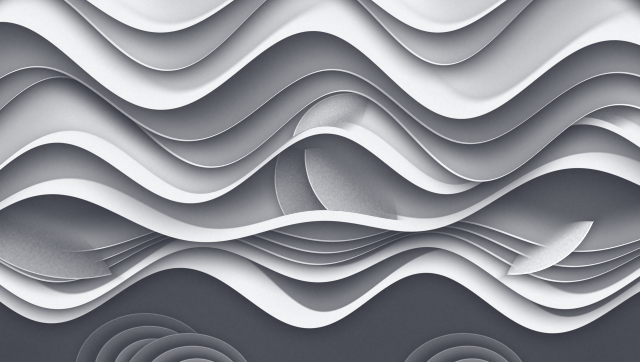
Write a Shadertoy shader that draws this background.

```glsl
float hash(vec2 p) {
    vec3 q = fract(vec3(p.xyx) * 0.1031);
    q += dot(q, q.yzx + 33.33);
    return fract((q.x + q.y) * q.z);
}

float noise(vec2 p) {
    vec2 i = floor(p), f = fract(p);
    f = f * f * (3.0 - 2.0 * f);
    return mix(mix(hash(i), hash(i + vec2(1, 0)), f.x),
               mix(hash(i + vec2(0, 1)), hash(i + vec2(1, 1)), f.x), f.y);
}

float cover(float d) {
    float px = 0.7 / iResolution.y;
    return smoothstep(-px, px, d);
}

// Darkening that ends at a finite distance below an edge
float shade(float under, float d, float reach, float strength) {
    float s = clamp(1.0 + d / reach, 0.0, 1.0);
    return under * (1.0 - strength * s * s);
}

// Height and slope of a wave; swell adds an undulation of twice the length
vec2 wave(float x, float base, float tilt, float amp, float freq, float crest, float swell) {
    float a = freq * (x - crest);
    return vec2(base + tilt * x + amp * cos(a) + swell * cos(0.5 * a),
                tilt - freq * (amp * sin(a) + 0.5 * swell * sin(0.5 * a)));
}

// Sheet above a wavy edge: pale band, body gradient and shadow cast below
float sheet(float under, vec2 p, vec2 edge, float band, float soft, vec2 tones, float depth, float reach) {
    float stretch = inversesqrt(1.0 + edge.y * edge.y);
    float d = (p.y - edge.x) * stretch;
    float lean = edge.y * stretch;
    float width = band * (0.65 - 0.7 * lean);
    float body = mix(tones.x, tones.y, smoothstep(0.0, depth, d - width * 0.6));
    body *= 1.0 - 0.22 * lean;
    body *= 1.0 - 0.22 * exp(-max(d - width, 0.0) / 0.02) * (1.0 - soft);
    float pale = 1.0 - smoothstep(width * (1.0 - soft) - 0.001, width + 0.0015, d);
    body = mix(body, 0.98 - 0.7 * max(d - 0.02, 0.0), pale);
    return mix(shade(under, d, reach, 0.74), body, cover(d));
}

// Curved fold: crisp lit rim on one side, melting away on the other
float fold(float under, vec2 p, vec2 centre, float angle, vec2 size, vec2 tones, float limit) {
    float c = cos(angle), s = sin(angle);
    vec2 q = mat2(c, -s, s, c) * (p - centre);
    float r = dot(size, size) / (2.0 * size.y);
    float d = r - length(vec2(q.x, abs(q.y) + r - size.y));
    float across = q.y / size.y;
    float tone = mix(tones.x, tones.y, smoothstep(-1.0, 0.7, across));
    tone += 0.07 * (noise(p * 270.0) - 0.5);
    tone += 0.25 * (1.0 - smoothstep(0.001, 0.005, d)) * step(q.y, 0.0);
    float fade = (1.0 - smoothstep(-0.1, 0.9, across)) * cover(p.y - limit);
    float shadowed = shade(under, min(d, 0.0), 0.035, 0.35 * fade);
    return mix(shadowed, tone, cover(d) * fade);
}

// Nested round folds rising from the floor
float domes(float under, vec2 p, vec2 centre, float radius, float light) {
    float tone = under;
    for (int i = 0; i < 4; i++) {
        float k = float(i);
        float d = radius - 0.035 * k - length((p - centre) * vec2(0.85, 1.0) - vec2(0.01 * k, 0.0));
        float ring = mix(light + 0.08 * k, 0.1, smoothstep(0.0, 0.04, d));
        ring += 0.14 * (1.0 - smoothstep(0.001, 0.004, d));
        tone = mix(shade(tone, min(d, 0.0), 0.03, 0.3), ring, cover(d));
    }
    return tone;
}

void mainImage(out vec4 fragColor, in vec2 fragCoord) {
    vec2 p = fragCoord / iResolution.y;
    float x = p.x + 0.012 * sin(5.0 * p.x + 1.0);

    // Dark floor with round folds
    float tone = 0.1 + 0.05 * noise(p * 3.0);
    tone = domes(tone, p, vec2(0.40, -0.03), 0.165, 0.2);
    tone = domes(tone, p, vec2(0.52, -0.08), 0.16, 0.3);
    tone = domes(tone, p, vec2(1.28, -0.08), 0.16, 0.26);

    // Lower ribbons
    tone = sheet(tone, p, wave(x, 0.19, -0.02, 0.08, 9.1, 1.187, 0.0), 0.085, 0.08, vec2(0.55, 0.25), 0.09, 0.06);
    tone = sheet(tone, p, wave(x, 0.249, 0.0, -0.066, 9.0, 0.87, 0.037), 0.08, 0.15, vec2(0.68, 0.35), 0.09, 0.065);
    for (int i = 0; i < 3; i++) {
        float k = float(i);
        vec2 edge = wave(x, 0.3 + 0.027 * k, 0.0, -0.056 + 0.01 * k, 9.0, 0.87 + 0.02 * k, 0.024 - 0.005 * k);
        tone = sheet(tone, p, edge, 0.006, 0.2, vec2(0.6, 0.22), 0.11, 0.05);
    }
    tone = fold(tone, p, vec2(0.08, 0.34), -0.4, vec2(0.25, 0.085), vec2(0.6, 0.25), 0.0);
    tone = fold(tone, p, vec2(1.52, 0.315), 0.55, vec2(0.14, 0.045), vec2(0.95, 0.8), 0.0);

    // Central hollow
    vec2 shelf = wave(x, 0.356, 0.05, 0.045, 8.7, 1.59, 0.055);
    tone = sheet(tone, p, shelf, 0.062, 0.08, vec2(0.72, 0.38), 0.13, 0.13);
    tone = fold(tone, p, vec2(0.87, 0.45), -1.0, vec2(0.17, 0.095), vec2(0.55, 0.2), shelf.x + 0.03);
    tone = fold(tone, p, vec2(0.97, 0.475), -0.72, vec2(0.17, 0.085), vec2(0.72, 0.35), shelf.x + 0.03);

    // Middle ribbon and the folds behind it
    vec2 ribbon = wave(x, 0.51, 0.035, 0.09, 8.7, 0.887, 0.0);
    tone = sheet(tone, p, ribbon, 0.046, 0.08, vec2(0.88, 0.62), 0.17, 0.12);
    tone = fold(tone, p, vec2(0.91, 0.66), 3.75, vec2(0.13, 0.065), vec2(0.95, 0.5), ribbon.x + 0.02);
    tone = fold(tone, p, vec2(1.68, 0.7), 3.7, vec2(0.2, 0.09), vec2(0.65, 0.35), ribbon.x + 0.02);
    tone = sheet(tone, p, wave(x, 0.68, -0.05, 0.115, 8.2, 0.95, 0.0), 0.006, 0.2, vec2(0.66, 0.45), 0.09, 0.07);
    tone = sheet(tone, p, wave(x, 0.715, -0.01, 0.10, 7.9, 0.91, 0.0), 0.006, 0.2, vec2(0.6, 0.42), 0.1, 0.07);

    // Bright upper ribbons
    tone = sheet(tone, p, wave(x, 0.825, -0.03, 0.115, 7.47, 0.86, 0.0), 0.11, 0.4, vec2(0.94, 0.72), 0.14, 0.14);
    tone = sheet(tone, p, wave(x, 0.92, 0.02, 0.125, 8.1, 0.85, 0.0), 0.006, 0.3, vec2(0.76, 0.55), 0.11, 0.07);
    tone = sheet(tone, p, wave(x, 1.0, 0.0, 0.09, 8.1, 0.83, 0.0), 0.05, 0.5, vec2(0.95, 0.85), 0.1, 0.08);

    // Fine grain and cool grey tint
    tone += 0.02 * (noise(p * 240.0) - 0.5);
    vec3 color = mix(vec3(0.20, 0.21, 0.245), vec3(0.96, 0.967, 0.975), clamp(tone, 0.0, 1.0));
    fragColor = vec4(color, 1.0);
}
```
